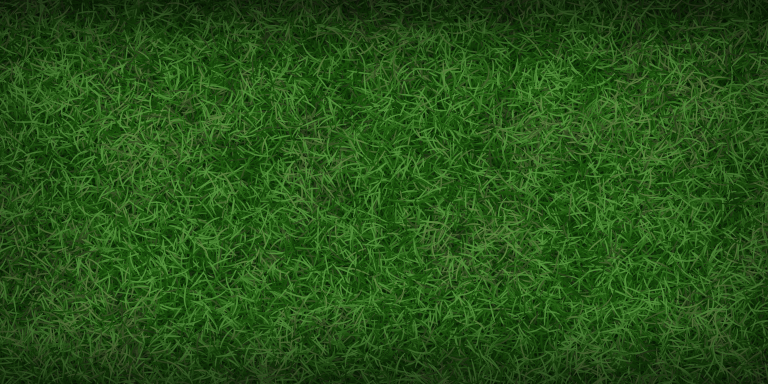
Give the GLSL for this texture, as a Shadertoy shader.

```glsl
// Dense turf seen from above, darkened toward the borders.
// Fine curved blades are scattered on jittered grids, one grid per layer,
// and painted from the shaded bottom layer up to the sunlit top one.

#define LAYERS 26
#define CELL 0.036
#define BLADE_HALF_LENGTH 0.034
#define BLADE_HALF_WIDTH 0.0020
#define LEAN 1.57
#define BEND 9.0
#define DRY_SHARE 0.17
#define CLUMP_SCALE 10.0
#define CLUMP_CONTRAST 0.42
#define BORDER_LIGHT 0.34

const vec3 SOIL  = vec3(0.030, 0.13, 0.015);
const vec3 SHADE = vec3(0.040, 0.17, 0.018);
const vec3 GREEN = vec3(0.115, 0.34, 0.050);
const vec3 LIGHT = vec3(0.340, 0.58, 0.240);
const vec3 DRY   = vec3(0.340, 0.44, 0.230);

vec4 hash4(vec3 p) {
    vec4 q = fract(p.xyzx * vec4(0.1031, 0.1030, 0.0973, 0.1099));
    q += dot(q, q.wzxy + 33.33);
    return fract((q.xxyz + q.yzzw) * q.zywx);
}

float valueNoise(vec2 p) {
    vec2 i = floor(p), f = fract(p);
    f = f * f * (3.0 - 2.0 * f);
    float a = hash4(vec3(i, 71.0)).x;
    float b = hash4(vec3(i + vec2(1, 0), 71.0)).x;
    float c = hash4(vec3(i + vec2(0, 1), 71.0)).x;
    float d = hash4(vec3(i + vec2(1, 1), 71.0)).x;
    return mix(mix(a, b, f.x), mix(c, d, f.x), f.y);
}

// Light and dark tufts, centred on zero
float clumps(vec2 p) {
    return 0.5 * valueNoise(p * CLUMP_SCALE)
         + 0.5 * valueNoise(p * CLUMP_SCALE * 2.3 + 17.0) - 0.5;
}

vec3 grassColor(float tone) {
    tone = clamp(tone, 0.0, 1.0);
    return tone < 0.5 ? mix(SHADE, GREEN, tone * 2.0)
                      : mix(GREEN, LIGHT, tone * 2.0 - 1.0);
}

// Coverage of a tapered, bowed blade; along runs from -1 at root to 1 at tip
float blade(vec2 q, float angle, float halfLength, float bow, float pixel, out float along) {
    float c = cos(angle), s = sin(angle);
    q = vec2(c * q.x + s * q.y, c * q.y - s * q.x);
    q.x -= bow * (q.y * q.y - 0.3 * halfLength * halfLength);
    along = clamp(q.y / halfLength, -1.0, 1.0);
    float width = BLADE_HALF_WIDTH * (1.0 - 0.5 * along * along);
    float side = 1.0 - smoothstep(-0.7 * pixel, 0.7 * pixel, abs(q.x) - width);
    float ends = 1.0 - smoothstep(-pixel, pixel, abs(q.y) - halfLength);
    return side * ends;
}

float borderShade(vec2 uv) {
    vec2 edge = min(uv, 1.0 - uv);
    float light = smoothstep(-0.30, 0.20, edge.x) * smoothstep(-0.15, 0.25, edge.y);
    return mix(BORDER_LIGHT, 1.0, light) * mix(1.0, 0.85, smoothstep(0.88, 1.0, uv.y));
}

void mainImage(out vec4 fragColor, in vec2 fragCoord) {
    vec2 p = fragCoord / iResolution.y;
    float pixel = 1.0 / iResolution.y;
    float tuft = clumps(p) * CLUMP_CONTRAST;
    float dryPatch = smoothstep(0.35, 0.85, valueNoise(p * 6.0 + 40.0));
    vec3 color = SOIL;

    for (int layer = 0; layer < LAYERS; layer++) {
        float level = float(layer);
        float height = (level + 1.0) / float(LAYERS);
        vec2 grid = p / CELL + level * vec2(0.37, 0.61);
        vec2 home = floor(grid);

        for (int y = -1; y <= 1; y++)
        for (int x = -1; x <= 1; x++) {
            vec2 cell = home + vec2(x, y);
            vec4 place = hash4(vec3(cell + 50.0, level + 3.0));
            vec4 look = hash4(vec3(cell + 150.0, level + 33.0));
            vec2 q = (grid - cell - place.xy) * CELL;
            float along;
            float cover = blade(q, (place.z * 2.0 - 1.0) * LEAN,
                                BLADE_HALF_LENGTH * mix(0.35, 1.0, place.w),
                                (look.x * 2.0 - 1.0) * BEND, pixel, along);

            // Taller blades catch more light, most of all near the tip
            float tone = height * mix(0.30, 1.25, look.y) + tuft + 0.08 * along;
            vec3 tint = grassColor(tone);
            float dry = step(look.z, DRY_SHARE * (0.5 + 1.5 * dryPatch));
            tint = mix(tint, DRY * (0.4 + 0.75 * clamp(tone, 0.0, 1.0)), 0.8 * dry);
            color = mix(color, tint, cover * 0.95);
        }
    }

    fragColor = vec4(color * borderShade(fragCoord / iResolution.xy), 1.0);
}
```
